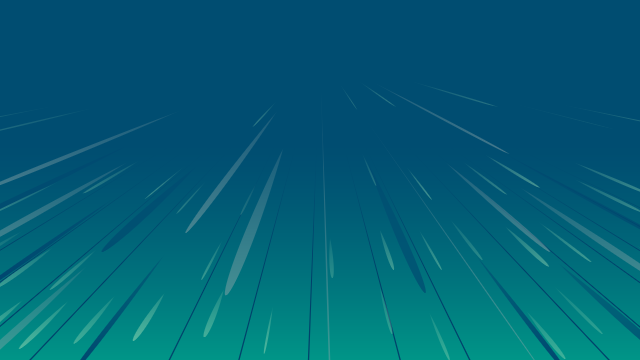
This background is drawn by a Shadertoy shader. Its source:

```glsl
// Speed streaks racing out of a vanishing point over a navy-to-teal gradient.
// Points are held as (sideways offset, depth below the vanishing point), so
// every streak is a tapered leaf along a ray of constant slope.

float hash(vec2 p) {
    return fract(sin(dot(p, vec2(127.1, 311.7))) * 43758.5453);
}

// Coverage of a band around the ray x = slope * depth
float band(vec2 q, float slope, float halfWidth) {
    float px = 1.0 / iResolution.y;
    float dist = abs(q.x - slope * q.y) / sqrt(1.0 + slope * slope);
    return clamp((halfWidth - dist) / px + 0.5, 0.0, 1.0)
         * clamp(2.0 * halfWidth / px, 0.0, 1.0);
}

// Leaf between two depths, strongest at its near end
float streak(vec2 q, float slope, float far, float near, float halfWidth) {
    float t = clamp((q.y - far) / (near - far), 0.0, 1.0);
    float leaf = 2.6 * t * sqrt(1.0 - t);
    return band(q, slope, halfWidth * leaf) * mix(0.35, 1.0, t);
}

vec3 background(float y) {
    float t = pow(clamp((0.607 - y) / 0.607, 0.0, 1.0), 1.4);
    return mix(vec3(0.0, 0.302, 0.443), vec3(0.0, 0.585, 0.53), t);
}

// Thin dark rays, evenly spaced along the lower edge
float fanLines(vec2 q) {
    float cover = 0.0;
    for (int k = -8; k <= 8; k++) {
        if (k == -4 || k == 2) continue;   // gaps filled by broad streaks
        float slope = 0.2275 * float(k) + (k < 0 ? 0.19 : 0.262);
        cover = max(cover, band(q, slope, 0.0022 * q.y));
    }
    return cover * smoothstep(0.22, 0.55, q.y);
}

// Broad streaks in shadow blue
float darkStreaks(vec2 q) {
    float cover = streak(vec2(abs(q.x), q.y), 0.775, 0.555, 0.9, 0.007);
    cover = max(cover, streak(q, -1.43, 0.40, 0.68, 0.006));
    cover = max(cover, 0.8 * streak(q, 1.14, 0.58, 0.88, 0.011));
    cover = max(cover, 0.6 * streak(q, -1.10, 0.31, 0.55, 0.011));
    cover = max(cover, 0.6 * streak(q, 0.44, 0.30, 0.664, 0.012));
    cover = max(cover, 0.6 * streak(q, -2.10, 0.25, 0.48, 0.007));
    return max(cover, 0.6 * streak(q, 1.85, 0.28, 0.56, 0.006));
}

// Broad streaks in misty grey
float paleStreaks(vec2 q) {
    float cover = streak(q, -2.47, 0.157, 0.39, 0.0055);
    cover = max(cover, streak(q, 1.89, 0.08, 0.278, 0.003));
    cover = max(cover, streak(q, -0.39, 0.26, 0.671, 0.015));
    cover = max(cover, streak(q, -0.75, 0.157, 0.498, 0.008));
    cover = max(cover, streak(q, 1.16, 0.30, 0.55, 0.007));
    cover = max(cover, streak(q, -1.78, 0.30, 0.56, 0.008));
    cover = max(cover, streak(q, 1.50, 0.37, 0.66, 0.009));
    cover = max(cover, streak(q, -1.10, 0.59, 0.90, 0.010));
    cover = max(cover, streak(q, 0.031, 0.09, 1.1, 0.0022));
    return max(cover, streak(q, 0.70, 0.18, 0.95, 0.0016));
}

void mainImage(out vec4 fragColor, in vec2 fragCoord) {
    vec2 p = fragCoord / iResolution.y;
    vec2 q = vec2(p.x - 0.5 * iResolution.x / iResolution.y, 0.85 - p.y);
    vec3 color = background(p.y);

    color = mix(color, vec3(0.0, 0.21, 0.40), 0.85 * fanLines(q));
    color = mix(color, vec3(0.0, 0.25, 0.43), darkStreaks(q));
    color = mix(color, vec3(0.55, 0.65, 0.66), 0.5 * paleStreaks(q));

    // Short mint glints in rows of depth, wider and brighter when near
    for (int row = 0; row < 4; row++) {
        float rowDepth = 0.76 - 0.19 * float(row);
        for (int col = -6; col <= 6; col++) {
            vec2 id = vec2(col, row);
            float chance = hash(id);
            if (chance < 0.2) continue;
            float slope = (float(col) + 0.6 * hash(id + 17.0) - 0.3) * 0.155 / rowDepth;
            float far = rowDepth - 0.07 + 0.1 * (hash(id + 41.0) - 0.5);
            float near = far + mix(0.05, 0.16, rowDepth);
            float width = rowDepth * mix(0.004, 0.011, hash(id + 73.0));
            float glow = mix(0.25, 0.75, chance) * (0.45 + 0.6 * rowDepth);
            color = mix(color, vec3(0.55, 0.83, 0.69), glow * streak(q, slope, far, near, width));
        }
    }
    fragColor = vec4(color, 1.0);
}
```
